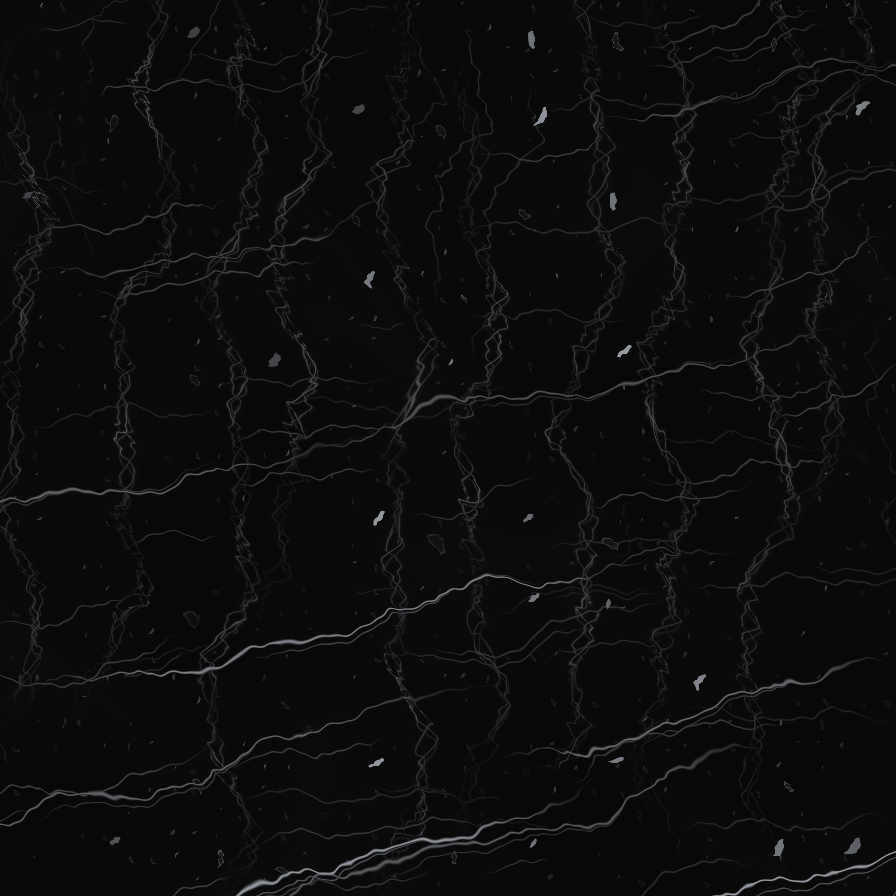
Write a WebGL 2 fragment shader that draws this texture.

```glsl
#version 300 es
precision highp float;

uniform vec2 u_resolution;
out vec4 fragColor;

vec2 hash2(vec2 cell) {
  vec2 k = vec2(dot(cell, vec2(127.1, 311.7)), dot(cell, vec2(269.5, 183.3)));
  return fract(sin(k) * 43758.55);
}

mat2 rotation(float angle) {
  float c = cos(angle), s = sin(angle);
  return mat2(c, s, -s, c);
}

// Layered sines that bend the plane at ever finer scales
vec2 warp(vec2 p, float freq, float roughness, float seed, int layers) {
  for (int i = 0; i < layers; i++) {
    vec2 phase = seed * vec2(1.7, 2.9) + float(i) * vec2(2.3, 4.1);
    p += roughness / freq * sin(freq * (p.yx + 0.4 * p) + phase);
    freq *= 1.83;
    roughness *= 1.12;
  }
  return p;
}

// Smooth cloudy variation from 0 to 1
float patches(vec2 p, float freq, float seed) {
  vec2 q = warp(p * freq, 1.0, 0.8, seed, 4);
  return 0.5 + 0.5 * sin(q.x + seed) * sin(q.y * 1.3 + seed * 2.0);
}

float line(float dist, float width, float pixel) {
  float coverage = min(1.0, 2.0 * width / pixel);
  return coverage * (1.0 - smoothstep(0.0, width + 0.85 * pixel, abs(dist)));
}

// Tapered stroke running mostly along x
float streak(vec2 p, vec2 centre, float slope, float halfLength, float width, float pixel) {
  vec2 q = p - centre;
  float taper = 1.0 - smoothstep(0.45, 1.0, abs(q.x) / halfLength);
  float dist = (q.y - slope * q.x) * inversesqrt(1.0 + slope * slope);
  return taper * line(dist, width * (0.3 + 0.7 * taper), pixel);
}

// Braided seams running up the slab
float seams(vec2 p, float pixel) {
  const float COUNT = 10.0;
  float light = 0.0;
  for (float i = 0.0; i < COUNT; i++) {
    vec2 h = hash2(vec2(i, 3.0));
    vec2 centre = vec2(0.2 + 0.6 * h.y, (i + 0.5 + 0.6 * (h.x - 0.5)) / COUNT);
    float slope = 0.16 * (h.y - 0.5);
    float reach = 0.4 + 0.4 * h.x;
    float fade = 0.25 + 0.75 * patches(p, 24.0, i);
    vec2 bent = warp(p, 15.0, 0.26, i * 2.7, 3);
    for (float strand = 0.0; strand < 3.0; strand++) {
      vec2 q = warp(bent, 75.0, 0.48, i * 1.3 + strand * 2.1, 4).yx;
      float core = streak(q, centre, slope, reach, 0.0008, pixel);
      float halo = streak(q, centre, slope, reach, 0.005, pixel);
      light = max(light, fade * ((0.27 - 0.07 * strand) * core + 0.03 * halo));
    }
  }
  return light;
}

// Pale veins rising to the right, densest near the bottom
float paleVeins(vec2 p, float pixel) {
  const float COUNT = 10.0;
  float light = 0.0;
  float swell = pow(patches(p, 26.0, 5.0), 3.0);
  for (float i = 0.0; i < COUNT; i++) {
    float t = (i + 0.5) / COUNT;
    vec2 h = hash2(vec2(i, 8.0));
    vec2 q = warp(p, 14.0, 0.14, i * 1.9, 6);
    vec2 centre = vec2(fract(0.3 + i * 0.618), t * t);
    float slope = mix(0.36, 0.16, t);
    float reach = 0.22 + 0.25 * h.x;
    float width = mix(0.0019, 0.0007, t) * (0.5 + 2.6 * swell);
    float vein = streak(q, centre, slope, reach, width, pixel);
    float splinter = streak(q, centre + vec2(0.05, 0.008), slope + 0.06, 0.5 * reach, 0.0006, pixel);
    light = max(light, max(vein, 0.5 * splinter) * mix(0.68, 0.38, t) * (0.55 + 0.45 * h.y));
  }
  return light;
}

// Faint short fractures scattered around a common direction
float fractures(vec2 p, float count, float slope, float reach, float seed, float pixel) {
  float light = 0.0;
  for (float i = 0.0; i < count; i++) {
    vec2 centre = hash2(vec2(i, seed));
    vec2 h = hash2(vec2(i, seed + 7.0));
    centre.y = pow(centre.y, 1.25);
    float tilt = slope + 0.3 * (h.x - 0.5);
    float width = 0.0004 + 0.0006 * h.y;
    light = max(light, (0.3 + 0.7 * h.x) * streak(p, centre, tilt, reach * (0.3 + h.y), width, pixel));
  }
  return light;
}

// Cellular flecks: ragged filled chips and hollow shells
float flecks(vec2 p, float scale, float density, float size, float pixel) {
  vec2 cell = floor(p * scale);
  vec2 h = hash2(cell + scale);
  vec2 k = hash2(cell + scale + 41.0);
  vec2 q = (fract(p * scale) - 0.3 - 0.4 * h) / scale;
  q = rotation(0.6 + 2.2 * h.y) * q;
  q = warp(q, 2.2 / size, 0.45, k.y * 9.0, 3);
  float radius = size * (0.35 + 0.65 * k.y);
  float dist = length(q * vec2(1.0, 1.4 + 2.2 * h.x)) - radius;
  float chip = 1.0 - smoothstep(-pixel, 0.6 * pixel, dist);
  float shell = 0.5 * line(dist, 0.0009, pixel) + 0.12 * chip;
  return step(k.x, density) * mix(shell, chip, step(0.5, h.y)) * (0.25 + 0.75 * h.x);
}

void main() {
  float pixel = 1.0 / min(u_resolution.x, u_resolution.y);
  vec2 p = gl_FragCoord.xy * pixel;
  vec2 bent = warp(p, 14.0, 0.16, 4.0, 6);
  vec2 ragged = warp(p, 18.0, 0.3, 6.0, 6);

  float light = seams(p, pixel);
  light = max(light, paleVeins(p, pixel));
  light = max(light, 0.25 * fractures(bent, 64.0, 0.13, 0.12, 11.0, pixel));
  light = max(light, 0.15 * fractures(ragged.yx, 16.0, 0.0, 0.16, 23.0, pixel));
  light = max(light, 0.62 * flecks(p, 11.0, 0.38, 0.012, pixel));
  light = max(light, 0.26 * flecks(p + 0.37, 40.0, 0.32, 0.0042, pixel));

  // Near-black ground with slightly cool mineral light
  vec3 ground = vec3(0.03 + 0.012 * patches(p, 9.0, 2.0));
  fragColor = vec4(ground + light * vec3(0.94, 0.97, 1.02), 1.0);
}
```
